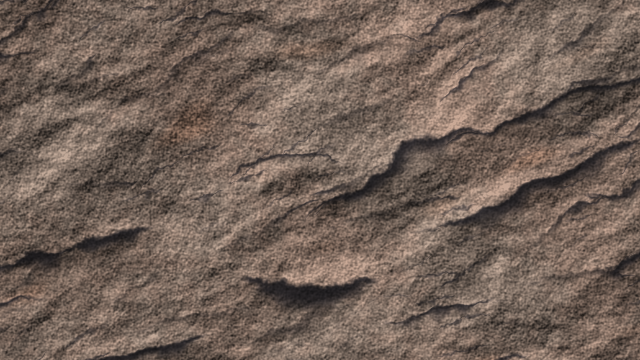
Give the GLSL for this texture, as a WebGL 1 fragment shader.

```glsl
precision highp float;
// Weathered brown rock face with slanting ledges, shadowed hollows and coarse grain.
uniform vec2 u_resolution;

vec2 hash2(vec2 p) {
  vec3 q = fract(p.xyx * vec3(0.1031, 0.1030, 0.0973));
  q += dot(q, q.yzx + 33.33);
  return fract((q.xx + q.yz) * q.zy);
}

vec2 turn(vec2 p, float angle) {
  float c = cos(angle), s = sin(angle);
  return vec2(c * p.x + s * p.y, c * p.y - s * p.x);
}

// Gradient noise, centred on zero
float corner(vec2 cell, vec2 offset, vec2 f) {
  return dot(hash2(cell + offset + 71.0) * 2.0 - 1.0, f - offset);
}

float noise(vec2 p) {
  vec2 i = floor(p), f = p - i;
  vec2 u = f * f * f * (f * (f * 6.0 - 15.0) + 10.0);
  return mix(mix(corner(i, vec2(0, 0), f), corner(i, vec2(1, 0), f), u.x),
             mix(corner(i, vec2(0, 1), f), corner(i, vec2(1, 1), f), u.x), u.y);
}

// Height: long slanting swells plus isotropic grit
float rockHeight(vec2 p) {
  vec2 swell = turn(p, 0.42) * vec2(2.2, 4.0);
  swell += 0.7 * noise(p * 3.0 + 9.0);
  vec2 grit = p * 12.0;
  float height = 0.0, swellSize = 0.029, gritSize = 0.009;
  for (int i = 0; i < 3; i++) {
    height += swellSize * noise(swell);
    swell = swell * 2.1 + 17.0;
    swellSize *= 0.46;
  }
  for (int i = 0; i < 4; i++) {
    height += gritSize * noise(grit);
    grit = turn(grit, 0.6) * 2.2 + 5.0;
    gritSize *= 0.5;
  }
  return height;
}

// Scattered curved ledges: x = hard shadow, y = soft shade, z = lit lip
vec3 ledges(vec2 p, float size, float seed) {
  vec2 stretch = vec2(1.0, 2.2);
  vec2 q = turn(p, 0.40) * stretch / size + seed;
  vec2 home = floor(q);
  float wobble = 0.09 * noise(p * 3.5 / size + seed) + 0.04 * noise(p * 10.0 / size)
               + (0.006 * noise(p * 45.0) + 0.006 * noise(p * 95.0)) / size;
  float ragged = 0.65 + 1.3 * noise(p * 6.0 / size + seed * 2.0);
  vec3 sum = vec3(0.0);
  for (int y = -1; y <= 1; y++) {
    for (int x = -1; x <= 1; x++) {
      vec2 cell = home + vec2(x, y);
      vec2 place = hash2(cell + 3.0), shape = hash2(cell + 41.0);
      float present = step(0.2, hash2(cell + 87.0).x);
      vec2 d = turn((q - cell - 0.2 - 0.6 * place) / stretch, (shape.x - 0.55) * 0.7);
      float reach = mix(0.25, 0.55, shape.y);
      float taper = max(0.0, 1.0 - d.x * d.x / (reach * reach));
      float v = d.y + wobble + (place.x - 0.2) * 0.7 * d.x * d.x;
      float width = 0.006 + 0.14 * taper * max(ragged, 0.08) * mix(0.5, 1.0, place.y);
      float edge = 0.005 + 0.003 / size;
      float below = 1.0 - smoothstep(-edge, edge, v);
      float fade = present * smoothstep(0.0, 0.4, taper);
      sum.x = max(sum.x, fade * below * smoothstep(-width, -0.15 * width, v));
      sum.y = max(sum.y, fade * below * taper * exp(min(v, 0.0) * 10.0));
      sum.z = max(sum.z, fade * (1.0 - below) * exp(-v * v * 300.0));
    }
  }
  return sum;
}

void main() {
  vec2 p = gl_FragCoord.xy / u_resolution.y;

  // Relief lit from the upper left
  vec2 toLight = vec2(-0.5, 0.86) * 0.003;
  float slope = (rockHeight(p) - rockHeight(p + toLight)) / 0.003;
  float light = 0.95 + 1.2 * slope;

  // Mineral speckle and broad brightness drift
  light += 0.52 * noise(p * 140.0) + 0.26 * noise(p * 66.0 + 7.0);
  light += 0.26 * noise(p * 1.7 + 4.0);
  light += 0.16 * (1.0 - smoothstep(0.1, 0.8, length(p - vec2(1.15, 0.4))));

  // Ledges at three sizes
  vec3 large = ledges(p, 0.70, 12.0);
  vec3 medium = ledges(p, 0.34, 31.0);
  vec3 small = ledges(p, 0.16, 57.0);
  float patchy = smoothstep(-0.1, 0.18, noise(p * 2.6 + 21.0));
  float shadow = max(large.x, max(0.9 * medium.x * (0.25 + 0.75 * patchy),
                                  0.7 * small.x * patchy));
  light *= 1.0 - 0.36 * large.y - 0.22 * medium.y;
  light += 0.14 * large.z + 0.06 * medium.z;

  // Brown stone with slightly redder areas and a few rusty stains
  float redness = smoothstep(-0.35, 0.35, noise(p * 2.8 + 13.0) + 0.5 * noise(p * 24.0));
  vec3 stone = mix(vec3(0.460, 0.402, 0.362), vec3(0.480, 0.402, 0.357), redness);
  float rust = smoothstep(0.25, 0.5, noise(turn(p, 0.3) * vec2(3.5, 8.0) + 40.0));
  stone = mix(stone, vec3(0.52, 0.38, 0.30), 0.45 * rust);

  vec3 color = stone * clamp(light, 0.3, 1.65);
  vec3 coolShadow = vec3(0.125, 0.118, 0.13) * (0.45 + 0.7 * light);
  color = mix(color, coolShadow, 0.92 * shadow);
  gl_FragColor = vec4(color, 1.0);
}
```
